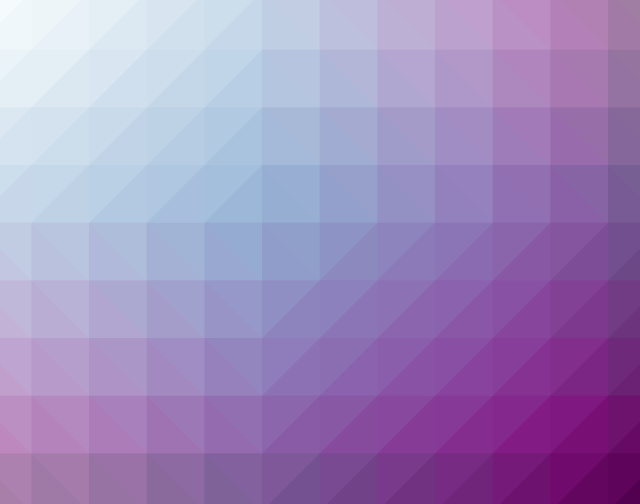
Write a Shadertoy shader that draws this background.

```glsl
// Low-poly grid of flat triangles, shaded from pale ice blue to deep purple.

// Piecewise linear ramp over nine evenly spaced colours.
vec3 ramp(float t) {
    vec3 stops[9] = vec3[9](
        vec3(0.969, 0.988, 0.992), vec3(0.878, 0.925, 0.957), vec3(0.749, 0.827, 0.902),
        vec3(0.620, 0.737, 0.855), vec3(0.549, 0.588, 0.776), vec3(0.549, 0.420, 0.694),
        vec3(0.533, 0.255, 0.616), vec3(0.506, 0.059, 0.486), vec3(0.302, 0.000, 0.294));
    float s = clamp(t, 0.0, 1.0) * 8.0;
    int i = min(int(s), 7);
    return mix(stops[i], stops[i + 1], s - float(i));
}

// Colour of the triangle that holds uv (0 to 1, y pointing down).
vec3 triangleColor(vec2 uv) {
    // Square cells: a column edge and a row centre meet mid-canvas.
    vec2 cellSize = 0.0901 * vec2(1.0, iResolution.x / iResolution.y);
    vec2 origin = vec2(0.4993) - vec2(0.0, 0.5) * cellSize;
    vec2 grid = (uv - origin) / cellSize;
    vec2 cell = floor(grid);
    vec2 f = grid - cell;

    // Opposite quadrants share a diagonal direction; the pivot cell falls.
    bool right = cell.x > -1.5;
    bool low = cell.y > -0.5;
    bool pivot = abs(cell.x + 1.0) + abs(cell.y) < 0.5;
    bool rising = right == low && !pivot;

    // Middle of the half cell on this side of the diagonal.
    vec2 middle;
    if (rising) middle = vec2(f.x + f.y < 1.0 ? 1.0 : 2.0) / 3.0;
    else middle = (f.y > f.x ? vec2(1.0, 2.0) : vec2(2.0, 1.0)) / 3.0;

    // Equal blend of a horizontal and a vertical ramp.
    vec2 shadePoint = origin + (cell + middle) * cellSize;
    return 0.5 * (ramp(shadePoint.x) + ramp(shadePoint.y));
}

void mainImage(out vec4 fragColor, in vec2 fragCoord) {
    // 3x3 supersampling smooths the triangle edges.
    vec3 color = vec3(0.0);
    for (int i = 0; i < 9; i++) {
        vec2 offset = (vec2(i % 3, i / 3) - 1.0) / 3.0;
        vec2 uv = (fragCoord + offset) / iResolution.xy;
        color += triangleColor(vec2(uv.x, 1.0 - uv.y));
    }
    fragColor = vec4(color / 9.0, 1.0);
}
```
